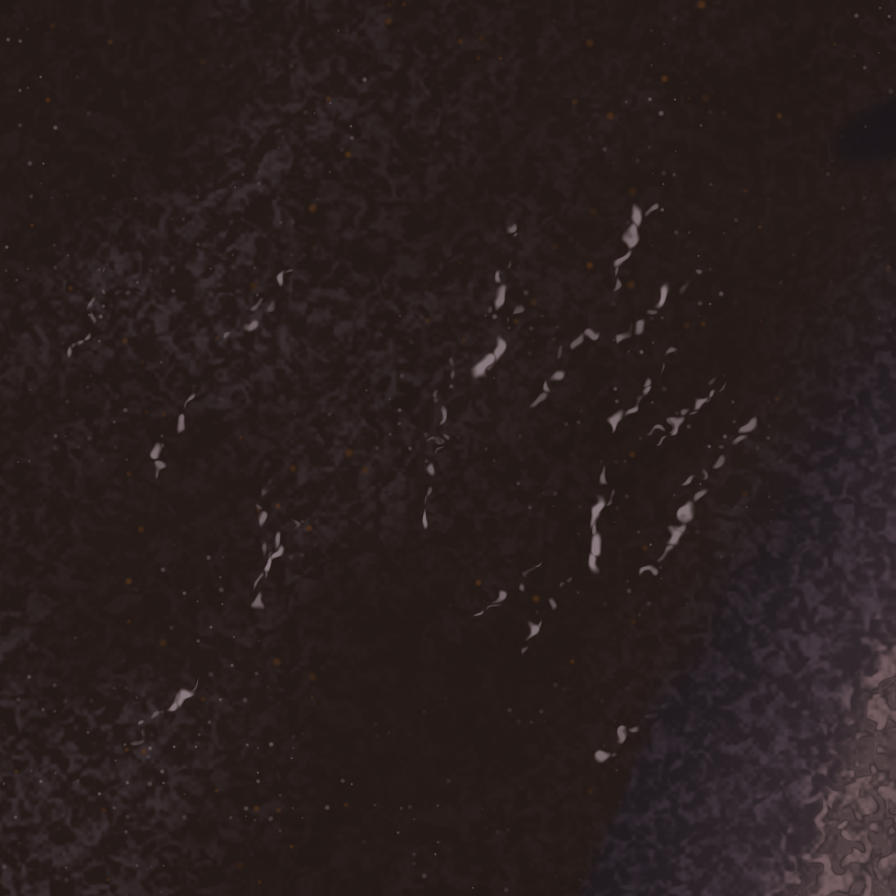
Write a Shadertoy shader that draws this texture.

```glsl
#define ROCK vec3(0.136, 0.096, 0.084)
#define DUST vec3(0.285, 0.235, 0.265)
#define SHADOW vec3(0.125, 0.100, 0.120)
#define SLOPE vec3(0.255, 0.205, 0.235)
#define SAND vec3(0.420, 0.335, 0.345)
#define FLECK vec3(0.540, 0.480, 0.500)
#define RUST vec3(0.340, 0.200, 0.090)
#define GRAIN_SCALE 105.0
#define STREAK_ANGLE 0.9
#define CHAINS 22
#define FLECKS_PER_CHAIN 6

float hash(vec2 p) {
    return fract(sin(dot(p, vec2(127.1, 311.7))) * 43758.5);
}

vec2 hash2(vec2 p) {
    return vec2(hash(p), hash(p + 37.3));
}

float noise(vec2 p) {
    vec2 i = floor(p), f = fract(p);
    f = f * f * (3.0 - 2.0 * f);
    return mix(mix(hash(i), hash(i + vec2(1, 0)), f.x),
               mix(hash(i + vec2(0, 1)), hash(i + vec2(1, 1)), f.x), f.y);
}

float fbm(vec2 p) {
    float sum = 0.0, amp = 0.5;
    for (int i = 0; i < 4; i++) {
        sum += amp * noise(p);
        p = mat2(1.6, 1.2, -1.2, 1.6) * p + 5.7;
        amp *= 0.5;
    }
    return sum / 0.9375;
}

vec2 rotate(vec2 p, float a) {
    return vec2(cos(a) * p.x + sin(a) * p.y, cos(a) * p.y - sin(a) * p.x);
}

// Soft round dots, at most one in each grid cell
float specks(vec2 p, float scale, float density) {
    vec2 cell = floor(p * scale);
    vec2 centre = 0.3 + 0.4 * hash2(cell);
    float radius = 0.12 + 0.2 * hash(cell + 9.1);
    float dotMask = 1.0 - smoothstep(radius * 0.2, radius, length(fract(p * scale) - centre));
    return dotMask * step(hash(cell + 4.7), density) * (0.3 + 0.7 * hash(cell + 2.3));
}

// Short broken lines of irregular flecks, densest right of the centre
float fleckChains(vec2 p) {
    p += 0.016 * (vec2(noise(p * 75.0), noise(p * 75.0 + 40.0)) - 0.5);
    float mask = 0.0;
    for (int c = 0; c < CHAINS; c++) {
        vec2 seed = vec2(float(c), 3.0);
        bool clustered = c % 2 == 0;
        vec2 spread = hash2(seed) - 0.5;
        vec2 start = clustered ? vec2(0.65, 0.56) + spread * vec2(0.26, 0.40)
                               : vec2(0.36, 0.38) + spread * vec2(0.70, 0.70);
        float angle = mix(0.55, 1.55, hash(seed + 6.0));
        for (int k = 0; k < FLECKS_PER_CHAIN; k++) {
            vec2 id = vec2(float(k) + 11.0, float(c));
            vec2 along = vec2(cos(angle), sin(angle)) * 0.019 * float(k);
            vec2 d = rotate(p - start - along - 0.014 * (hash2(id) - 0.5), angle);
            float size = pow(hash(id + 8.0), 2.5);
            float radius = mix(0.0025, clustered ? 0.0125 : 0.0095, size);
            float body = 1.0 - smoothstep(radius * 0.45, radius + 0.0025, length(d * vec2(0.75, 1.5)));
            mask = max(mask, body * mix(0.25, 1.0, sqrt(size)));
        }
    }
    return mask;
}

void mainImage(out vec4 fragColor, in vec2 fragCoord) {
    vec2 p = fragCoord / iResolution.y;

    // Fine wrinkled grain
    vec2 warp = vec2(noise(p * 60.0), noise(p * 60.0 + 17.0));
    float fine = noise(p * GRAIN_SCALE + warp * 1.8);
    float finer = noise(p * GRAIN_SCALE * 1.9 + 31.0);
    float grain = smoothstep(0.3, 0.9, 0.65 * fine + 0.35 * finer);
    float wrinkle = 1.0 - smoothstep(0.0, 0.22, abs(fine - 0.5));

    // Dusty streaks rising to the right, fading towards the dark middle
    vec2 q = rotate(p, STREAK_ANGLE);
    float streak = smoothstep(0.32, 0.68, fbm(q * vec2(2.6, 7.0) + 2.0));
    float fade = 1.0 - 0.75 * smoothstep(0.2, 0.75, p.x - 0.3 * (p.y - 0.5));
    float dust = fade * (0.25 + 0.75 * streak);
    vec3 color = ROCK * (0.94 + 0.12 * fbm(p * 9.0));
    color = mix(color, DUST, dust * (0.04 + 0.56 * grain));

    // Grey haze beside the slope
    float shore = p.x - 0.645 - 0.48 * p.y + 0.07 * (fbm(p * 6.0) - 0.5);
    float haze = smoothstep(-0.2, 0.06, shore) * smoothstep(0.1, 0.55, p.y);
    color = mix(color, DUST, haze * (0.12 + 0.38 * grain) * (0.5 + streak * 0.5));

    // Violet slope: crisp edge below, soft edge above
    float softness = mix(0.012, 0.10, smoothstep(0.1, 0.6, p.y));
    float slope = smoothstep(-softness, softness, shore);
    float rise = smoothstep(0.0, 0.2, shore);
    vec3 slopeColor = mix(SHADOW * 1.1, SLOPE, 0.2 + 0.65 * rise) * (0.8 + 0.42 * grain);
    color = mix(color, slopeColor, slope * (1.0 - 0.45 * smoothstep(0.5, 0.9, p.y)));

    // Pale wrinkled sand in the lower corner
    float sand = smoothstep(-0.015, 0.05, shore - 0.205 + 0.04 * (fine - 0.5)) * smoothstep(0.5, 0.25, p.y);
    color = mix(color, SAND * (0.78 + 0.35 * grain - 0.22 * wrinkle), sand * 0.9);

    // Dark hollow at the right margin
    vec2 hollow = rotate(p - vec2(0.99, 0.855), 0.45) * vec2(1.0, 2.0);
    color = mix(color, SHADOW * 0.85, 0.85 * (1.0 - smoothstep(0.03, 0.09, length(hollow))));

    // Scattered specks and bright flecks on the rock
    float rock = 1.0 - slope;
    float patches = smoothstep(0.4, 0.65, fbm(p * 8.0 + 20.0));
    color = mix(color, FLECK, 0.55 * rock * patches * specks(p, 75.0, 0.16));
    color = mix(color, RUST, 0.7 * rock * specks(p + 0.37, 48.0, 0.05));
    color = mix(color, FLECK, rock * fleckChains(p));

    fragColor = vec4(color, 1.0);
}
```
